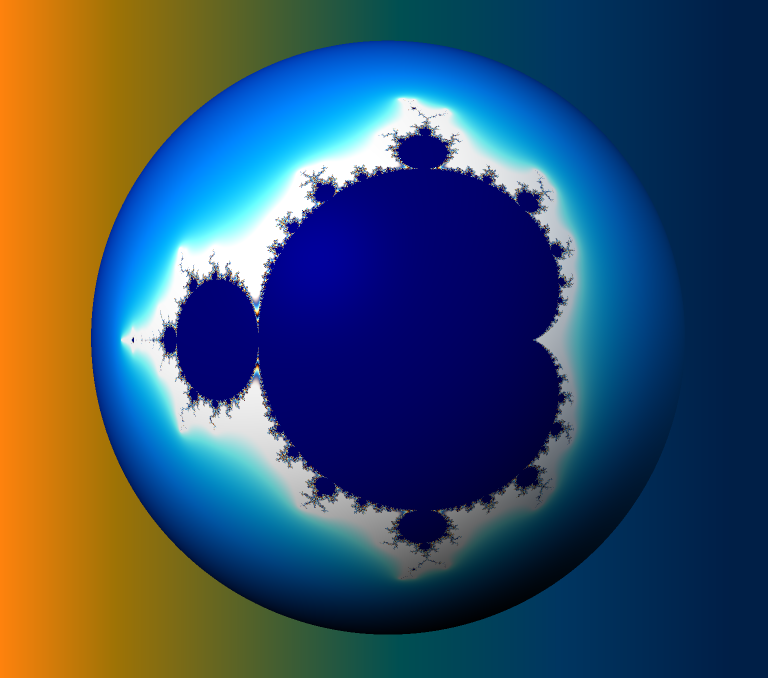
This background is drawn by a Shadertoy shader. Its source:

```glsl
// A lit blue sphere wearing a Mandelbrot set, before a banded sunset-to-navy gradient.

const int MAX_STEPS = 120;
const float SPHERE_RADIUS = 0.438;
const vec2 SPHERE_CENTER = vec2(0.006, 0.002);
const vec3 INTERIOR_BLUE = vec3(0.0, 0.0, 0.45);
const vec3 FILL_BLUE = vec3(0.0, 0.14, 0.29);

// Linear blend that stays clamped between two stops.
float ramp(float start, float end, float x) {
    return clamp((x - start) / (end - start), 0.0, 1.0);
}

// Horizontal gradient from orange through olive and teal to navy.
vec3 backdrop(float x) {
    vec3 color = mix(vec3(1.0, 0.51, 0.05), vec3(0.62, 0.45, 0.02), ramp(0.0, 0.15, x));
    color = mix(color, vec3(0.0, 0.31, 0.32), ramp(0.15, 0.52, x));
    color = mix(color, vec3(0.0, 0.21, 0.38), ramp(0.52, 0.73, x));
    return mix(color, vec3(0.0, 0.12, 0.28), ramp(0.73, 0.95, x));
}

// Smooth escape count, or -1 for points inside the set.
float escapeCount(vec2 c) {
    vec2 z = vec2(0.0);
    for (int i = 0; i < MAX_STEPS; i++) {
        z = vec2(z.x * z.x - z.y * z.y, 2.0 * z.x * z.y) + c;
        float size2 = dot(z, z);
        if (size2 > 256.0) {
            return float(i + 1) - log2(0.5 * log2(size2));
        }
    }
    return -1.0;
}

// Blue to cyan to white, then warm speckles close to the boundary.
vec3 fractalColor(float count) {
    if (count < -0.99) return INTERIOR_BLUE;
    vec3 glow = vec3(smoothstep(2.8, 7.0, count), 0.18 + 0.17 * count, 0.7 + 0.15 * count);
    vec3 speckle = 0.5 + 0.5 * cos(0.45 * count + vec3(0.0, 0.8, 1.6));
    return mix(clamp(glow, 0.0, 1.0), speckle, smoothstep(16.0, 24.0, count));
}

// Turn the sphere slightly, then project its surface onto the complex plane.
vec2 sphereToPlane(vec3 normal) {
    float turn = 0.123;
    float across = normal.x * cos(turn) - normal.z * sin(turn);
    float depth = normal.x * sin(turn) + normal.z * cos(turn);
    return vec2(across - 0.129, normal.y + 0.008) / (0.7 * depth + 0.31);
}

// Wrapped key light, a small highlight and a blue fill from the right.
vec3 shade(vec3 base, vec3 normal) {
    vec3 light = normalize(vec3(-0.45, 0.5, 0.75));
    vec3 halfway = normalize(light + vec3(0.0, 0.0, 1.0));
    float key = smoothstep(-0.6, 1.0, dot(normal, light));
    float highlight = pow(max(dot(normal, halfway), 0.0), 40.0);
    float fill = pow(max(normal.x, 0.0), 3.0);
    float outside = smoothstep(0.0, 0.2, base.g);
    return base * key * (1.0 + 0.35 * highlight) + FILL_BLUE * fill * outside;
}

vec3 scene(vec2 point) {
    vec2 uv = point / iResolution.xy;
    vec2 p = (point - 0.5 * iResolution.xy) / iResolution.y;
    vec2 disc = (p - SPHERE_CENTER) / SPHERE_RADIUS;
    float r2 = dot(disc, disc);
    if (r2 >= 1.0) return backdrop(uv.x);
    vec3 normal = vec3(disc, sqrt(1.0 - r2));
    return shade(fractalColor(escapeCount(sphereToPlane(normal))), normal);
}

void mainImage(out vec4 fragColor, in vec2 fragCoord) {
    // Average a 2 by 2 grid to smooth the edges.
    vec3 sum = vec3(0.0);
    for (int i = 0; i < 4; i++) {
        vec2 offset = 0.5 * vec2(float(i % 2), float(i / 2)) - 0.25;
        sum += clamp(scene(fragCoord + offset), 0.0, 1.0);
    }
    fragColor = vec4(0.25 * sum, 1.0);
}
```
